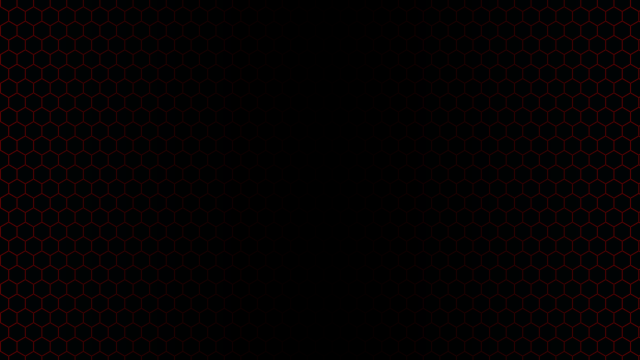
This pattern is drawn by a Shadertoy shader. Its source:

```glsl
// A dark honeycomb of upright hexagons with thin red borders.
// Two interleaved rectangular lattices give the nearest cell; the borders
// and the faint teal fill fade to black toward the vertical middle band.

const float CELL_WIDTH = 0.04606;              // in canvas heights
const vec2 CELL_ANCHOR = vec2(0.623, 0.516);   // centre of one cell
const vec3 BORDER_RED = vec3(0.32, 0.008, 0.010);
const vec3 FILL_TEAL = vec3(0.001, 0.012, 0.015);

// Offset from the nearest hexagon centre, for cells one unit wide
vec2 hexOffset(vec2 p) {
    vec2 period = vec2(1.0, sqrt(3.0));
    vec2 a = mod(p + 0.5 * period, period) - 0.5 * period;
    vec2 b = mod(p, period) - 0.5 * period;
    return dot(a, a) < dot(b, b) ? a : b;
}

// Distance to the border from inside a hexagon one unit wide
float hexBorderDistance(vec2 p) {
    p = abs(p);
    return 0.5 - max(p.x, dot(p, vec2(0.5, 0.5 * sqrt(3.0))));
}

// Antialiased line around distance zero
float lineMask(float distance, float halfWidth, float pixel) {
    return 1.0 - smoothstep(halfWidth - 0.5 * pixel, halfWidth + 0.5 * pixel, distance);
}

// Horizontal fade: dark in the middle, full at both sides
float sideFade(float x, float middle) {
    float side = x < middle ? middle : 1.0 - middle;
    return clamp(abs(x - middle) / side, 0.0, 1.0);
}

void mainImage(out vec4 fragColor, in vec2 fragCoord) {
    vec2 uv = fragCoord / iResolution.xy;
    vec2 p = fragCoord / iResolution.y;
    float pixel = 1.0 / iResolution.y;

    // Honeycomb borders with a narrow soft halo
    vec2 cell = hexOffset((p - CELL_ANCHOR) / CELL_WIDTH);
    float d = hexBorderDistance(cell) * CELL_WIDTH;
    float border = lineMask(d, 0.0014, 1.5 * pixel);
    float halo = 0.12 * exp(-d / 0.0022);

    // Light grows toward the left and right sides
    float fade = sideFade(uv.x, 0.51);
    float borderLight = 0.03 + 0.97 * pow(fade, 1.5);
    float fillLight = smoothstep(0.1, 0.95, fade);

    vec3 color = FILL_TEAL * fillLight * (1.0 - border);
    color += BORDER_RED * borderLight * min(border + halo, 1.0);
    fragColor = vec4(color, 1.0);
}
```
